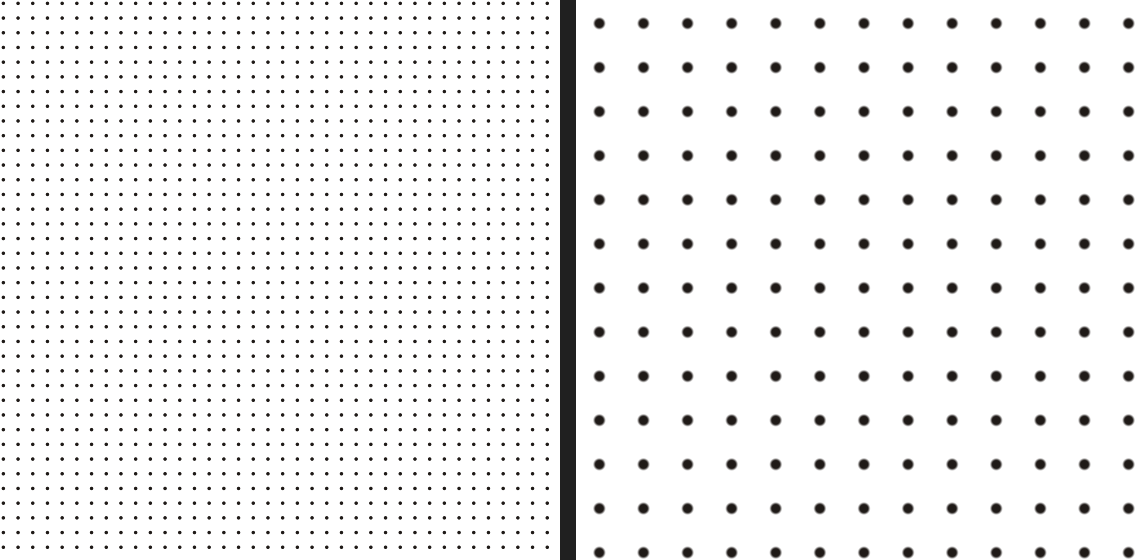
Left, the full canvas; right, a detail of the centre.
This pattern is drawn by a three.js fragment shader. Its source:

```glsl
// A square grid of small dark round dots on white, 38 across and 38 down.
// Each point is folded into the cell around its nearest dot, and a circle
// distance with a soft edge gives the ink coverage.

#define PITCH 0.02625               // spacing between dot centres
#define FIRST_DOT vec2(0.006, 0.994) // centre of the top left dot
#define DOT_RADIUS 0.0031
#define EDGE_SOFTNESS 0.001         // half width of the smoothed rim
#define PAPER_COLOR vec3(1.0)
#define INK_COLOR vec3(0.12, 0.10, 0.09)

varying vec2 vUv;

// Offset from the nearest dot centre of the grid
vec2 nearestDotOffset(vec2 point) {
  vec2 cell = (point - FIRST_DOT) / PITCH;
  return (fract(cell + 0.5) - 0.5) * PITCH;
}

// Signed distance to a circle around the origin
float circleDistance(vec2 offset, float radius) {
  return length(offset) - radius;
}

void main() {
  float dist = circleDistance(nearestDotOffset(vUv), DOT_RADIUS);
  float ink = 1.0 - smoothstep(-EDGE_SOFTNESS, EDGE_SOFTNESS, dist);
  gl_FragColor = vec4(mix(PAPER_COLOR, INK_COLOR, ink), 1.0);
}
```
